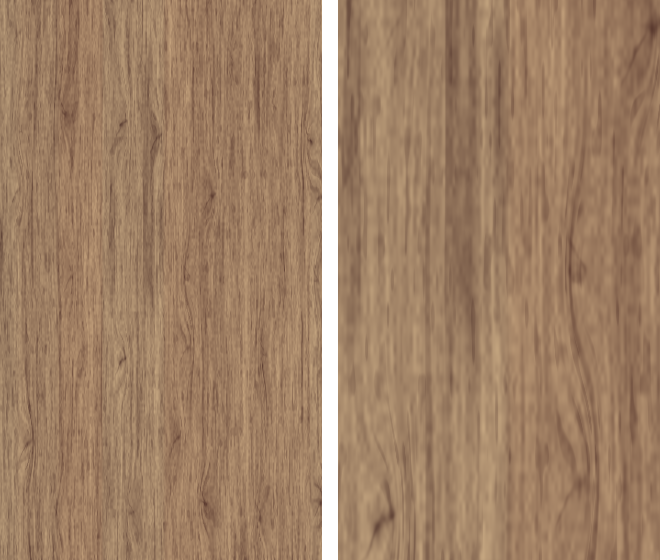
Left, the full canvas; right, a detail of the centre.
Give the GLSL for this texture, as a Shadertoy shader.

```glsl
// Brown oak veneer: narrow vertical staves of varied tone, fine stretched grain,
// short pores and scattered knots. Each knot bends the grain coordinate, so the
// growth lines close into long arches beside it.

const vec3 DARK_WOOD  = vec3(0.54, 0.42, 0.33);
const vec3 LIGHT_WOOD = vec3(0.67, 0.548, 0.425);
const vec3 WARM_SHIFT = vec3(0.008, -0.004, -0.006);
const vec2 KNOT_CELL  = vec2(0.088, 0.14);

float hash(vec2 p) {
    vec3 q = fract(p.xyx * 0.1031);
    q += dot(q, q.yzx + 33.33);
    return fract((q.x + q.y) * q.z);
}

float noise(vec2 p) {
    vec2 i = floor(p), f = fract(p);
    f = f * f * (3.0 - 2.0 * f);
    float low  = mix(hash(i), hash(i + vec2(1, 0)), f.x);
    float high = mix(hash(i + vec2(0, 1)), hash(i + vec2(1, 1)), f.x);
    return mix(low, high, f.y);
}

// Noise centred on zero
float grain(vec2 p, vec2 frequency) {
    return noise(p * frequency) - 0.5;
}

// Tone of irregularly wide staves, some joined sharply and some softly
float staveTone(float x, float density, float seed) {
    float s = x * density;
    float i = floor(s);
    float joint = mix(0.25, 0.75, hash(vec2(i, seed)));
    float blur  = mix(0.02, 0.2, hash(vec2(i, seed + 5.0)));
    float blend = smoothstep(joint - blur, joint + blur, s - i);
    return mix(hash(vec2(i, seed + 9.0)), hash(vec2(i + 1.0, seed + 9.0)), blend) - 0.5;
}

// Scattered knots: x is the sideways bend of the grain, y the darkening
vec2 knots(vec2 p, float density) {
    vec2 result = vec2(0.0);
    float rough = noise(p * vec2(210.0, 130.0)) - 0.5;
    for (int j = -1; j <= 1; j++)
    for (int i = -1; i <= 1; i++) {
        vec2 cell = floor(p / KNOT_CELL) + vec2(i, j);
        if (hash(cell + 71.0) > density) continue;
        vec2 jitter = vec2(hash(cell + 13.0), hash(cell + 29.0));
        vec2 d = p - (cell + 0.15 + 0.7 * jitter) * KNOT_CELL;
        float strength = mix(0.25, 1.0, hash(cell + 41.0));
        float side = hash(cell + 53.0) > 0.5 ? 1.0 : -1.0;

        // Long arch around the knot
        vec2 arch = d / vec2(0.012, 0.052);
        float figure = exp(-dot(arch, arch));

        // Ragged tilted heart
        vec2 heart = vec2(d.x + side * 0.35 * d.y, d.y) + rough * vec2(0.007, 0.006);
        heart /= vec2(0.0042, 0.0065) * (0.5 + 0.5 * strength);
        float core = exp(-dot(heart, heart));

        // Thin slanted crack leaving the heart
        float slant = (d.x + side * (0.4 * d.y - 0.003) + rough * 0.003) / 0.0013;
        float reach = (d.y - side * 0.014) / 0.015;
        float crack = exp(-slant * slant - reach * reach);

        result.x += side * 0.019 * strength * figure;
        result.y += strength * (1.15 * core + 0.28 * figure + 0.7 * crack);
    }
    return result;
}

void mainImage(out vec4 fragColor, in vec2 fragCoord) {
    vec2 p = fragCoord / iResolution.y;
    vec2 knot = knots(p, 0.6);

    // Grain coordinates: gentle drift plus the bend around knots
    float drift = 0.006 * grain(p, vec2(11.0, 3.0)) + 0.002 * grain(p, vec2(35.0, 12.0));
    vec2 g = vec2(p.x + drift + knot.x, p.y);
    float staveX = p.x + 0.25 * drift;

    // Broad tone
    float tone = 0.66;
    tone += 0.24 * staveTone(staveX, 19.0, 3.0) + 0.26 * staveTone(staveX, 47.0, 37.0);
    tone += 0.20 * grain(p + 4.0, vec2(15.0, 3.0));

    // Growth lines, from wide streaks to fine fibres
    tone += 0.38 * grain(g + 1.0, vec2(85.0, 2.2));
    tone += 0.62 * grain(g + 2.0, vec2(220.0, 6.0));
    tone += 0.80 * grain(g + 3.0, vec2(430.0, 24.0));
    tone += 0.60 * grain(p + 5.0, vec2(510.0, 170.0));

    // Dark seams and short pores
    tone -= 0.70 * smoothstep(0.74, 0.92, noise(g * vec2(170.0, 3.6) + 17.0));
    tone -= 0.55 * smoothstep(0.66, 0.88, noise(g * vec2(380.0, 48.0) + 23.0));

    // Knots
    tone = max(tone - 1.15 * knot.y, -1.7);

    vec3 wood = mix(DARK_WOOD, LIGHT_WOOD, tone);
    wood += WARM_SHIFT * 2.0 * staveTone(staveX, 15.0, 61.0);
    fragColor = vec4(clamp(wood, 0.0, 1.0), 1.0);
}
```
